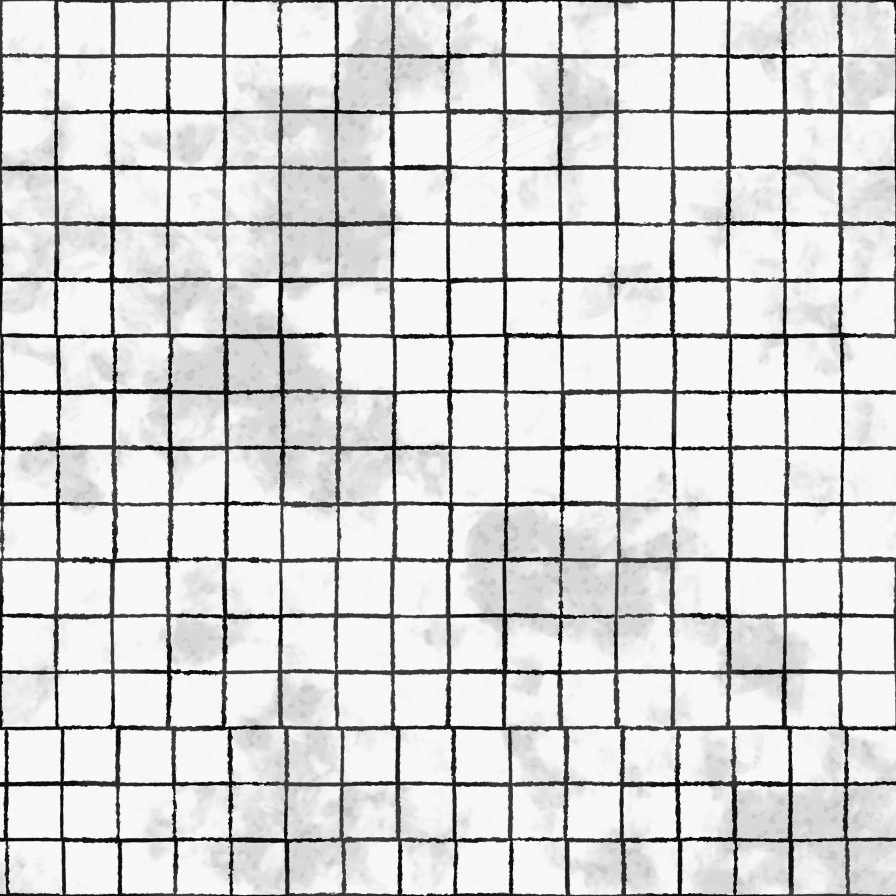
Reproduce this texture procedurally as a WebGL 2 fragment shader.

```glsl
#version 300 es
precision highp float;
// Worn white square tiles, 16 by 16, divided by thin ragged black lines.
// Rows slip sideways in groups; each line segment has its own width and
// roughness, and soft grey stains gather along a few slanted bands.
uniform vec2 u_resolution;
out vec4 fragColor;

const float TILES = 16.0;

vec2 hash2(vec2 p) {
  vec2 k = vec2(dot(p, vec2(127.1, 311.7)), dot(p, vec2(269.5, 183.3)));
  return fract(sin(k) * 43758.55);
}

// Smooth cellular noise: blends a random value from each nearby cell point.
float cellNoise(vec2 p) {
  vec2 cell = floor(p);
  float sum = 0.0, total = 0.0;
  for (int y = -1; y <= 1; y++) {
    for (int x = -1; x <= 1; x++) {
      vec2 id = cell + vec2(x, y);
      vec2 d = id + hash2(id) - p;
      float weight = exp(-8.0 * dot(d, d));
      sum += weight * hash2(id + 37.0).x;
      total += weight;
    }
  }
  return sum / total;
}

float clouds(vec2 p) {
  float sum = 0.0, gain = 0.45;
  for (int i = 0; i < 4; i++) {
    sum += gain * cellNoise(p);
    p = mat2(1.9, 1.5, -1.5, 1.9) * p + 17.0;
    gain *= 0.6;
  }
  return sum;
}

// Soft band around the segment from a to b.
float band(vec2 p, vec2 a, vec2 b, float radius) {
  vec2 ab = b - a;
  float t = clamp(dot(p - a, ab) / dot(ab, ab), 0.0, 1.0);
  float d = length(p - a - ab * t) / radius;
  return exp(-d * d);
}

// Signed depth inside a family of lines, in tiles. q = (along, across).
float lineDepth(vec2 q, float seed, float grain) {
  float index = round(q.y);
  vec2 traits = hash2(vec2(floor(q.x), index) + seed);
  float drift = 0.009 * sin(q.x * 2.1 + index * 5.0 + seed);
  float halfWidth = 0.026 + 0.015 * traits.x;
  float ragged = (0.012 + 0.045 * traits.y) * (grain - 0.47);
  return halfWidth + ragged - abs(q.y - index - drift);
}

void main() {
  vec2 p = gl_FragCoord.xy / u_resolution;
  vec2 g = p * TILES;

  // Sideways slip of the row groups, counted from the top
  float row = TILES - 1.0 - floor(g.y);
  float slip = 0.01 + 0.034 * step(6.0, row) - 0.034 * step(10.0, row)
             + 0.1 * step(13.0, row) + 0.025 * step(15.0, row);
  vec2 q = vec2(g.x - slip, g.y);

  // Stains on the tile faces
  float wear = band(p, vec2(0.43, 0.95), vec2(0.26, 0.68), 0.10)
             + band(p, vec2(0.08, 0.58), vec2(0.16, 0.58), 0.05)
             + band(p, vec2(0.37, 0.53), vec2(0.69, 0.31), 0.07)
             + band(p, vec2(0.25, 0.17), vec2(0.38, 0.09), 0.07)
             + band(p, vec2(0.74, 0.08), vec2(0.96, 0.15), 0.07);
  vec2 warp = 0.006 * sin(p.yx * 41.0 + sin(p * 67.0));
  float cloud = clouds((p + warp) * 11.0);
  float stain = smoothstep(0.44, 0.74, cloud + 0.17 * min(wear, 1.2) - 0.08);
  float specks = smoothstep(0.68, 0.9, cellNoise(p * 150.0));
  float shade = 0.975 - 0.008 * cloud - 0.12 * stain;
  shade -= specks * (0.008 + 0.05 * stain);

  // Faint slanted scratches
  float across = dot(p, vec2(-0.45, 0.89));
  float scratch = smoothstep(0.75, 1.0, sin(across * 420.0 + 3.0 * sin(p.x * 19.0)));
  shade -= 0.03 * scratch * band(p, vec2(0.53, 0.82), vec2(0.61, 0.86), 0.035);

  // Ragged lines, uneven in ink
  float grain = 0.6 * cellNoise(g * 13.0) + 0.4 * cellNoise(g * 29.0 + 7.0);
  float depth = max(lineDepth(q.yx, 3.0, grain), lineDepth(q, 71.0, grain));
  float soft = 0.8 * TILES / min(u_resolution.x, u_resolution.y);
  float ink = mix(0.05, 0.22, smoothstep(0.25, 0.75, cellNoise(g * 0.9 + 5.0)));
  ink += 0.05 * (grain - 0.5);
  shade = mix(shade, ink, smoothstep(-soft, soft, depth));

  fragColor = vec4(vec3(shade), 1.0);
}
```
